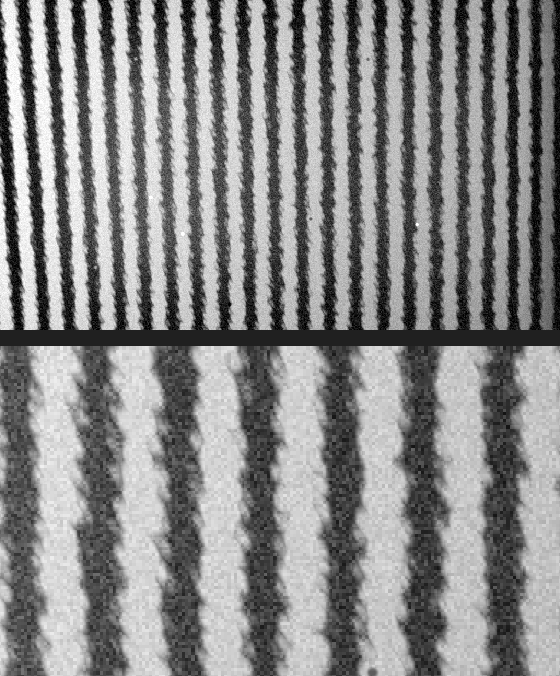
Top, the full canvas; bottom, a detail of the centre.
A WebGL 2 fragment shader for this pattern:

```glsl
#version 300 es
precision highp float;
// Leaning light and dark bands with ragged soft edges, uneven lighting and film grain.

#define PERIOD 0.0491       // band spacing, in canvas widths
#define FIRST_BAND 0.0156   // centre of the first band at the top edge
#define LEAN 0.0456         // sideways drift of the left bands, top to bottom
#define HALF_WIDTH 0.275    // half of a light band, in periods
#define SOFTNESS 0.12       // edge blur, in periods
#define RAGGED 0.26         // edge roughness, in periods
#define GRAIN 0.15          // grain strength in the dark bands
#define GRAIN_CELLS 512.0   // grain cells across the canvas
#define SPECK_CELLS 14.0    // dust cells across the canvas

uniform vec2 u_resolution;
out vec4 fragColor;

float hash(vec2 p) {
    vec3 q = fract(p.xyx * vec3(0.1031, 0.1030, 0.0973));
    q += dot(q, q.yzx + 33.33);
    return fract((q.x + q.y) * q.z);
}

vec2 hash2(vec2 p) {
    return vec2(hash(p), hash(p + vec2(71.7, 23.3)));
}

// Cellular noise: distance to the nearest scattered point.
float cellular(vec2 p) {
    vec2 cell = floor(p);
    float nearest = 2.0;
    for (int j = -1; j <= 1; j++) {
        for (int i = -1; i <= 1; i++) {
            vec2 c = cell + vec2(i, j);
            nearest = min(nearest, length(c + hash2(c + 100.0) - p));
        }
    }
    return nearest;
}

// Band coordinate: whole numbers lie on the centres of the light bands.
float bandCoord(vec2 uv) {
    float drift = LEAN * pow(max(1.0 - uv.x, 0.0), 1.8) * (1.0 - uv.y);
    float squeeze = max(uv.x - 0.8, 0.0);
    return (uv.x - drift - FIRST_BAND) / PERIOD + 13.0 * squeeze * squeeze;
}

// Coverage of the light bands, with slanted flecks and broader lumps at the edges.
float lightBands(vec2 uv) {
    float band = bandCoord(uv);
    float flecks = cellular(vec2(band * 6.0 + uv.y * 25.0, uv.y * 42.0)) - 0.45;
    float lumps = cellular(vec2(band * 2.2, uv.y * 26.0) + 40.0) - 0.45;
    float rough = RAGGED * mix(0.65, 1.0, smoothstep(0.0, 0.5, uv.x));
    float fleckShare = mix(1.0, 0.55, uv.x);
    float d = abs(fract(band + 0.5) - 0.5);
    d += rough * (flecks * fleckShare + lumps * (1.15 - fleckShare));
    return 1.0 - smoothstep(HALF_WIDTH - SOFTNESS, HALF_WIDTH + SOFTNESS, d);
}

// Grey of the light bands: bright at left, falling off to the right.
float lightLevel(vec2 uv) {
    float level = mix(0.99, 0.66, uv.x);
    level -= 0.2 * smoothstep(0.92, 1.0, uv.x);
    return level - 0.10 * pow(1.0 - uv.y, 3.0) - 0.05 * pow(uv.y, 6.0);
}

// Grey of the dark bands: lifted in the middle, black near the borders.
float darkLevel(vec2 uv) {
    float vertical = smoothstep(-0.06, 0.35, uv.y) * (1.0 - smoothstep(0.65, 1.03, uv.y));
    float sides = smoothstep(-0.02, 0.2, uv.x) * (1.0 - smoothstep(0.84, 0.96, uv.x));
    float offset = (uv.x - 0.27) / 0.18;
    return 0.05 + vertical * (0.17 * sides + 0.12 * exp(-offset * offset));
}

// Sparse dust: positive for pale specks, negative for dark ones.
float specks(vec2 p) {
    vec2 g = p * SPECK_CELLS;
    vec2 cell = floor(g);
    vec2 centre = 0.2 + 0.6 * hash2(cell + 300.0);
    float kind = hash(cell + 500.0);
    float spot = 1.0 - smoothstep(0.02, 0.06, length(fract(g) - centre));
    return spot * (step(0.97, kind) - step(kind, 0.03));
}

void main() {
    vec2 uv = gl_FragCoord.xy / u_resolution;
    vec2 p = gl_FragCoord.xy / u_resolution.x;

    float light = lightBands(uv);
    float grey = mix(darkLevel(uv), lightLevel(uv), light);
    grey += 0.4 * specks(p);

    // Film grain, weaker in the light bands
    vec2 grain = hash2(floor(p * GRAIN_CELLS) + 700.0);
    grey += (grain.x + grain.y - 1.0) * GRAIN * mix(1.0, 0.55, light);

    fragColor = vec4(vec3(clamp(grey, 0.0, 1.0)), 1.0);
}
```
